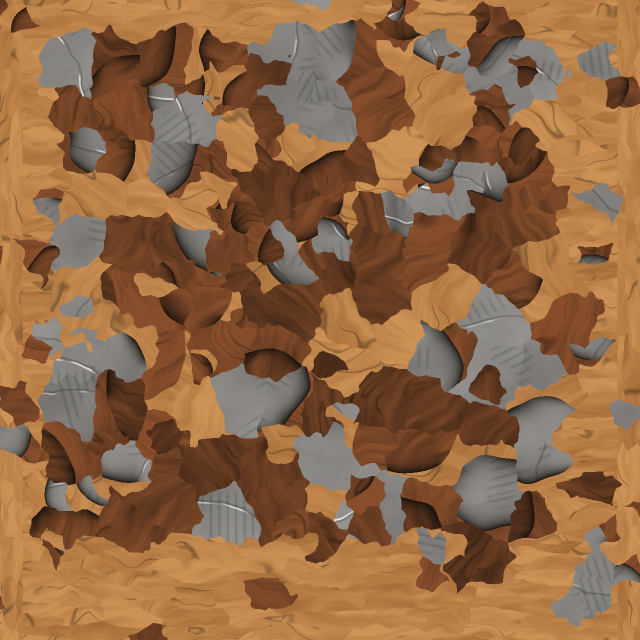
A WebGL 2 fragment shader for this texture:

```glsl
#version 300 es
precision highp float;
// Collage of jagged wood and metal scraps inside a frame of pale wood slivers.

uniform vec2 u_resolution;
out vec4 fragColor;

const vec3 TAN = vec3(0.79, 0.56, 0.325);
const vec3 TAN_DEEP = vec3(0.64, 0.42, 0.22);
const vec3 BROWN = vec3(0.51, 0.295, 0.165);
const vec3 BROWN_DEEP = vec3(0.29, 0.17, 0.10);
const vec3 METAL = vec3(0.575, 0.565, 0.55);
const vec3 METAL_DEEP = vec3(0.41, 0.40, 0.39);
const vec3 SHADOW = vec3(0.08, 0.06, 0.045);

const vec2 SCRAP_GRID = vec2(12.5);
const vec2 CHIP_GRID = vec2(20.0, 24.0);
const vec2 SLIVER_GRID = vec2(11.0, 46.0);
const vec2 INNER_MIN = vec2(0.08, 0.14);
const vec2 INNER_MAX = vec2(0.89, 0.95);
const float JITTER = 0.85;
const float JAG = 0.021;           // width of the ragged outline
const float BROWN_SHARE = 0.50;
const float METAL_SHARE = 0.32;
const float CHIP_SHARE = 0.15;
const float CUT_SHARE = 0.5;       // scraps crossed by a shadowed curve
const int SAMPLES = 2;             // per axis, for smooth edges

const int KIND_TAN = 0;
const int KIND_BROWN = 1;
const int KIND_METAL = 2;

struct Scrap { vec2 id; vec2 center; };

float hash(vec2 p) {
  vec3 q = fract(p.xyx * vec3(0.1031, 0.1030, 0.0973));
  q += dot(q, q.yzx + 33.33);
  return fract((q.x + q.y) * q.z);
}

vec2 hash2(vec2 p) { return vec2(hash(p), hash(p + 57.3)); }

float lattice(vec2 i, vec2 f) {
  return mix(mix(hash(i), hash(i + vec2(1, 0)), f.x),
             mix(hash(i + vec2(0, 1)), hash(i + 1.0), f.x), f.y);
}

float noise(vec2 p) {
  vec2 f = fract(p);
  return lattice(floor(p), f * f * (3.0 - 2.0 * f));
}

// Straight ramps between random values give corners instead of waves
vec2 kinked(vec2 p) {
  return vec2(lattice(floor(p), fract(p)), lattice(floor(p) + 77.0, fract(p))) - 0.5;
}

float fbm(vec2 p) {
  return 0.55 * noise(p) + 0.3 * noise(p * 2.1 + 9.0) + 0.15 * noise(p * 4.3 + 21.0);
}

mat2 rotation(float a) { return mat2(cos(a), sin(a), -sin(a), cos(a)); }

// Weighted cell lookup: every scrap has its own aspect and size
Scrap nearestScrap(vec2 uv, vec2 grid, float seed) {
  vec2 p = uv * grid;
  Scrap best = Scrap(vec2(0.0), vec2(0.0));
  float bestDist = 1e3;
  for (int y = -1; y <= 1; y++) {
    for (int x = -1; x <= 1; x++) {
      vec2 id = floor(p) + vec2(x, y);
      vec2 center = id + 0.5 + JITTER * (hash2(id + seed) - 0.5);
      vec2 d = (p - center) * mix(vec2(0.75), vec2(1.3), hash2(id + seed + 7.0));
      if (dot(d, d) < bestDist) {
        bestDist = dot(d, d);
        best = Scrap(id + seed, center / grid);
      }
    }
  }
  return best;
}

// Wood with fine streaks and sparse dark grain lines
vec3 wood(vec2 uv, vec3 deep, vec3 light, float angle, float seed) {
  vec2 q = rotation(angle) * uv + seed * 13.0;
  float bend = fbm(q * 9.0);
  float streak = fbm(vec2(q.x * 13.0, q.y * 85.0 + bend * 7.0));
  float line = smoothstep(0.05, 0.0, abs(noise(vec2(q.x * 7.0, q.y * 42.0 + bend * 6.0)) - 0.5));
  line *= smoothstep(0.45, 0.7, noise(q * 19.0 + 6.0));
  float tone = 0.55 + 1.1 * (streak - 0.5) + 0.7 * (bend - 0.5) + 0.75 * (seed - 0.4);
  return mix(deep, light, clamp(tone, 0.0, 1.1)) * (1.0 - 0.28 * line);
}

// Smooth metal with faint scuffs and rare thin bright creases
vec3 metal(vec2 uv, vec2 local, float angle, float seed) {
  vec2 q = rotation(angle) * local;
  float tone = 0.72 + 0.8 * (fbm(uv * 14.0 + seed * 17.0) - 0.5) + 5.0 * q.x * (seed - 0.3) + 0.4 * (seed - 0.5);
  vec3 color = mix(METAL_DEEP, METAL, clamp(tone, 0.0, 1.1));
  float path = q.y + 3.0 * q.x * q.x + 0.006 * (noise(uv * 60.0) - 0.5);
  float marked = step(0.5, hash(vec2(seed * 91.0, 4.0)));
  float crease = smoothstep(0.0022, 0.0004, abs(path)) * smoothstep(0.45, 0.75, noise(uv * 38.0 + 5.0));
  float groove = smoothstep(0.003, 0.0, abs(path - 0.003));
  float ribs = smoothstep(0.3, 0.0, abs(fract(q.x * 70.0 + q.y * 30.0) - 0.5));
  ribs *= smoothstep(0.62, 0.8, noise(uv * 27.0 + 40.0));
  return color * (1.0 - 0.2 * groove * marked - 0.13 * ribs) + 0.36 * crease * marked;
}

vec3 surface(int kind, vec2 uv, vec2 local, float angle, float seed) {
  if (kind == KIND_METAL) return metal(uv, local, angle, seed);
  if (kind == KIND_BROWN) return wood(uv, BROWN_DEEP, BROWN, angle, seed);
  return wood(uv, TAN_DEEP, TAN, angle, 0.3 + 0.6 * seed);
}

int pickKind(float h) {
  return h < BROWN_SHARE ? KIND_BROWN : h < BROWN_SHARE + METAL_SHARE ? KIND_METAL : KIND_TAN;
}

// One scrap, sometimes split by an arc with a soft shadow on its inner side
vec3 scrapColor(Scrap s, vec2 uv, int kind, float size) {
  float seed = hash(s.id + 31.0), angle = 6.2832 * hash(s.id + 43.0);
  vec2 local = uv - s.center;
  vec3 color = surface(kind, uv, local, angle, seed);
  if (hash(s.id + 71.0) < CUT_SHARE && kind != KIND_TAN) {
    vec2 toArc = size * vec2(cos(angle), sin(angle));
    float arc = length(local + toArc) - size * 1.2 + 0.012 * (noise(uv * 28.0) - 0.5);
    int other = seed < 0.7 ? KIND_BROWN : KIND_TAN;
    vec3 beyond = surface(other, uv, local, angle + 1.0, fract(seed + 0.4));
    float depth = exp(min(arc, 0.0) / (size * 0.17)) * smoothstep(0.2, 0.55, noise(uv * 17.0 + 3.0));
    color = arc > 0.0 ? beyond : mix(color, SHADOW, 0.95 * depth);
  }
  return color;
}

// Frame of thin slivers: level along top and bottom, upright at the far sides
vec3 frameColor(vec2 uv, vec2 jag) {
  bool upright = abs(uv.x - 0.5) > 0.465;
  Scrap s = nearestScrap(uv + jag * 0.4, upright ? SLIVER_GRID.yx : SLIVER_GRID, 200.0);
  float angle = (upright ? 1.57 : 0.0) + 0.5 * (hash(s.id + 3.0) - 0.5);
  return wood(uv, TAN_DEEP, TAN, angle, 0.15 + 0.75 * hash(s.id + 11.0));
}

vec3 collage(vec2 uv) {
  vec2 jag = JAG * kinked(uv * 46.0) + 0.5 * JAG * kinked(uv * 93.0 + 13.0);
  Scrap s = nearestScrap(uv + jag, SCRAP_GRID, 20.0);
  Scrap chip = nearestScrap(uv + jag, CHIP_GRID, 90.0);
  vec2 inside = step(INNER_MIN, s.center) * step(s.center, INNER_MAX);
  bool inner = inside.x * inside.y > 0.5;
  if (hash(chip.id + 5.0) < CHIP_SHARE) {
    int kind = pickKind(hash(chip.id) * (inner ? 1.0 : 0.82));
    return scrapColor(chip, uv, kind, 0.04);
  }
  return inner ? scrapColor(s, uv, pickKind(hash(s.id)), 0.072) : frameColor(uv, jag);
}

void main() {
  vec3 sum = vec3(0.0);
  for (int i = 0; i < SAMPLES * SAMPLES; i++) {
    vec2 offset = (vec2(i % SAMPLES, i / SAMPLES) + 0.5) / float(SAMPLES) - 0.5;
    sum += collage((gl_FragCoord.xy + offset) / u_resolution);
  }
  fragColor = vec4(sum / float(SAMPLES * SAMPLES), 1.0);
}
```
